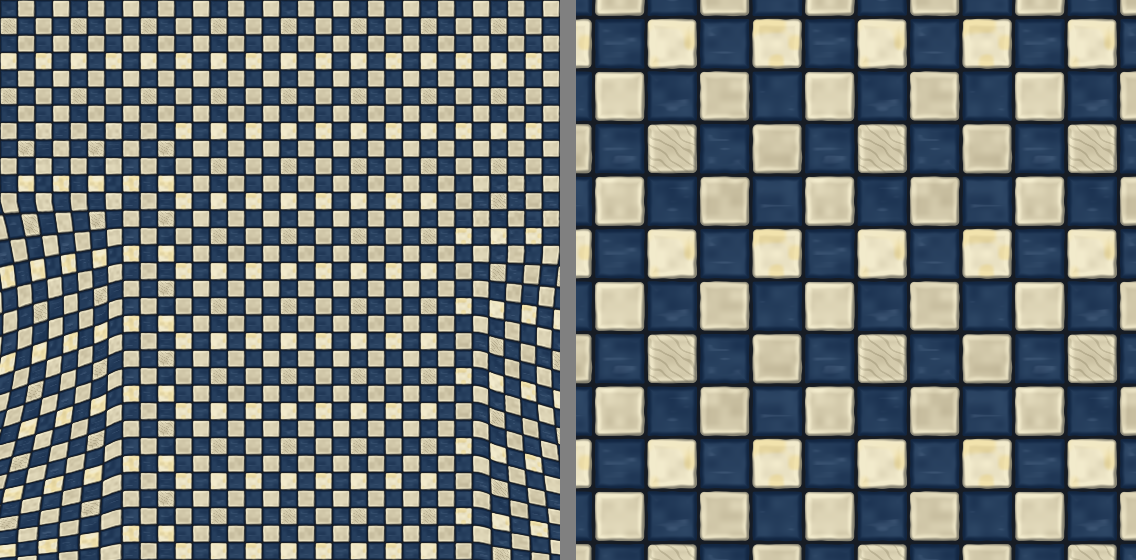
Left, the full canvas; right, a detail of the centre.
Write a Shadertoy shader that draws this pattern.

```glsl
// Worn navy and cream checkerboard tiles, 32 by 32, with the lower sides warped

float hash(vec2 p) {
    return fract(sin(dot(p, vec2(127.1, 311.7))) * 43758.5453);
}

float noise(vec2 p) {
    vec2 i = floor(p), f = fract(p);
    f = f * f * (3.0 - 2.0 * f);
    return mix(mix(hash(i), hash(i + vec2(1, 0)), f.x),
               mix(hash(i + vec2(0, 1)), hash(i + vec2(1, 1)), f.x), f.y);
}

float roundedBox(vec2 p, float halfSize, float radius) {
    vec2 q = abs(p) - halfSize + radius;
    return length(max(q, 0.0)) + min(max(q.x, q.y), 0.0) - radius;
}

// Swaying displacement that grows with side and starts below top
vec2 sway(float side, float y, float top, float span, vec2 amount) {
    float s = clamp((y - top) / span, 0.0, 1.0);
    float grow = max(side, 0.0);
    grow *= smoothstep(0.0, 0.3, grow);
    return grow * amount * vec2(sin(5.4 * s), sin(3.14159 * s));
}

vec3 creamTile(vec2 f, vec2 id, float d) {
    float h = hash(id + 3.7);
    float bright = step(2.5, id.y);
    float grain = noise(f * 5.0 + id * 9.0);
    float tone = mix(0.22 + 0.25 * h, 0.85, bright) + 0.5 * (grain - 0.5);
    // Pale worn rim around a duller middle
    tone += 0.4 * smoothstep(-0.16, -0.07, d);
    vec3 col = mix(vec3(0.76, 0.72, 0.60), vec3(0.95, 0.92, 0.80), clamp(tone, 0.0, 1.0));
    // Yellow stain on bright tiles, diagonal scratches on one row
    col -= vec3(0.0, 0.03, 0.12) * bright * smoothstep(0.5, 0.8, noise(f * 3.0 + id * 5.0));
    float scratch = smoothstep(0.5, 1.0, sin(dot(f, vec2(24.0, 31.0)) + 5.0 * grain));
    col -= 0.10 * scratch * step(abs(id.y - 1.0), 0.5) * step(id.x, 1.5);
    // Brown edge, heavier at the lower right
    float edge = smoothstep(-0.065, 0.0, d + 0.03 * (f.x - f.y) + 0.02 * (grain - 0.5));
    return mix(col, vec3(0.43, 0.42, 0.37), 0.8 * edge);
}

vec3 navyTile(vec2 f, vec2 id, float d) {
    float grain = noise(f * 4.0 + id * 7.0);
    vec3 col = mix(vec3(0.12, 0.21, 0.33), vec3(0.18, 0.28, 0.40), grain);
    col += 0.025 * (hash(id + 8.1) - 0.5);
    // Faint pale scuff
    float scuff = smoothstep(0.65, 0.95, noise(vec2(f.x * 3.0, f.y * 12.0) + id * 11.0));
    col += 0.07 * scuff * smoothstep(-0.1, -0.25, d);
    return mix(col, vec3(0.07, 0.15, 0.26), smoothstep(-0.11, -0.02, d));
}

void mainImage(out vec4 fragColor, in vec2 fragCoord) {
    vec2 p = fragCoord / iResolution.xy;
    p.y = 1.0 - p.y;

    // Warp both lower sides, leaving the middle straight
    vec2 q = p;
    q -= sway((0.24 - p.x) / 0.22, p.y, 0.36, 0.72, vec2(0.034, 0.073));
    q -= sway((p.x - 0.84) / 0.16, p.y, 0.45, 0.65, vec2(-0.016, 0.045));

    vec2 cell = floor(q * 32.0);
    vec2 f = fract(q * 32.0) - 0.5;
    f.y = -f.y;

    // Tile wear repeats every four cells, shifted within the side patches
    float leftPatch = step(cell.x, 9.5) * step(6.5, cell.y);
    float rightPatch = step(25.5, cell.x) * step(9.5, cell.y);
    vec2 id = mod(cell + vec2(0.0, leftPatch + 2.0 * rightPatch), 4.0);
    float light = mod(cell.x + cell.y, 2.0);

    // Slightly uneven outline over dark joints
    float wobble = 0.018 * (noise(f * 6.0 + id * 13.0) - 0.5);
    float d = roundedBox(f, 0.468, mix(0.03, 0.09, light)) + wobble;
    float aa = 18.0 / iResolution.y;
    vec3 tile = light > 0.5 ? creamTile(f, id, d) : navyTile(f, id, d);
    vec3 col = mix(vec3(0.09, 0.11, 0.14), tile, smoothstep(aa, -aa, d));

    fragColor = vec4(col, 1.0);
}
```
